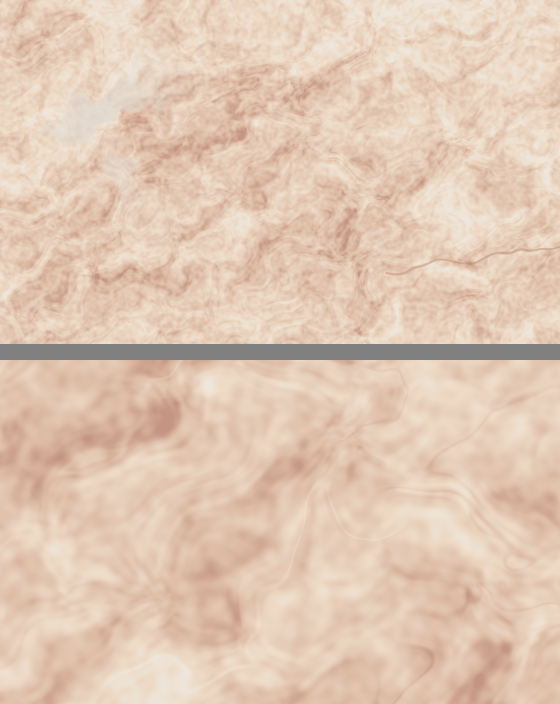
Top, the full canvas; bottom, a detail of the centre.
This texture is drawn by a Shadertoy shader. Its source:

```glsl
// Draws polished cream and rose marble with mottled clots, faint veins and grey pockets.

const int TONES = 6;
const vec3 PALETTE[TONES] = vec3[TONES](
    vec3(0.83, 0.68, 0.60), vec3(0.87, 0.74, 0.65), vec3(0.89, 0.78, 0.70),
    vec3(0.91, 0.82, 0.74), vec3(0.93, 0.85, 0.77), vec3(0.93, 0.88, 0.82));
const vec3 POCKET_GREY = vec3(0.88, 0.86, 0.83);
const vec3 CRACK_RUST = vec3(0.76, 0.57, 0.47);
const float GRAIN_ANGLE = 0.5;

// Unit gradient at a lattice point
vec2 gradientAt(vec2 cell) {
    vec3 h = fract(cell.xyx * vec3(0.1031, 0.1030, 0.0973));
    h += dot(h, h.yzx + 33.33);
    float angle = 6.2832 * fract((h.x + h.y) * h.z);
    return vec2(cos(angle), sin(angle));
}

float gradientNoise(vec2 p) {
    vec2 i = floor(p), f = p - i;
    vec2 u = f * f * f * (f * (f * 6.0 - 15.0) + 10.0);
    vec2 e = vec2(1.0, 0.0);
    float low = mix(dot(gradientAt(i), f), dot(gradientAt(i + e), f - e), u.x);
    float high = mix(dot(gradientAt(i + e.yx), f - e.yx),
                     dot(gradientAt(i + e.xx), f - e.xx), u.x);
    return mix(low, high, u.y);
}

// Layered noise scaled to roughly unit deviation
float fbm(vec2 p, int octaves, float gain) {
    float sum = 0.0, power = 0.0, weight = 1.0;
    for (int i = 0; i < octaves; i++) {
        sum += weight * gradientNoise(p);
        power += weight * weight;
        weight *= gain;
        p = mat2(1.6, 1.2, -1.2, 1.6) * p + 7.3;
    }
    return sum / (0.21 * sqrt(power));
}

// Thin line where a noise field crosses zero
float vein(float field, float width) {
    return 1.0 - smoothstep(0.0, width, abs(field));
}

float segmentDistance(vec2 p, vec2 a, vec2 b) {
    vec2 ab = b - a;
    return length(p - a - ab * clamp(dot(p - a, ab) / dot(ab, ab), 0.0, 1.0));
}

// Palette lookup that runs on a little past both ends
vec3 marbleRamp(float x) {
    vec3 color = PALETTE[0];
    for (int i = 1; i < TONES; i++)
        color = mix(color, PALETTE[i], clamp(x - float(i - 1), 0.0, 1.0));
    color -= vec3(0.04, 0.06, 0.06) * clamp(-x, 0.0, 1.5);
    return color + vec3(0.005, 0.015, 0.03) * clamp(x - 5.0, 0.0, 1.2);
}

void mainImage(out vec4 fragColor, in vec2 fragCoord) {
    vec2 p = fragCoord / iResolution.y;
    float aspect = iResolution.x / iResolution.y;

    // Stretch along the bedding direction, then bend
    vec2 along = vec2(cos(GRAIN_ANGLE), sin(GRAIN_ANGLE));
    vec2 warp = vec2(fbm(p * 4.0, 3, 0.6), fbm(p * 4.0 + 17.0, 3, 0.6));
    vec2 q = vec2(dot(p, along) * 0.75, dot(p, vec2(-along.y, along.x)) * 1.25);
    q += 0.03 * warp;

    // Rosy dome in the middle with a darker rim
    vec2 domeOffset = p - vec2(0.44 * aspect, 0.38) + 0.045 * warp;
    float radius = length(domeOffset * vec2(0.95, 1.0));
    float dome = 1.0 - smoothstep(0.42, 0.56, radius);
    float rim = exp(-pow((radius - 0.43) / 0.06, 2.0)) * smoothstep(-0.1, 0.2, domeOffset.y);

    // Mottling from broad drifts down to fine grain
    float tone = 0.35 * fbm(q * 2.4 + 5.0, 2, 0.5);
    tone += 0.66 * fbm(q * 8.5 + 11.0, 4, 0.72);
    tone += 0.34 * fbm(p * 38.0, 2, 0.75);
    tone += 0.6 * (0.45 - dome) - 0.45 * rim;

    // Dark clots, rusty veins and pale threads
    float patches = smoothstep(-0.3, 1.0, fbm(p * 3.5 + 41.0, 2, 0.5));
    tone -= 0.7 * smoothstep(0.8, 1.5, fbm(q * 7.0 + 23.0, 4, 0.6));
    tone -= 0.75 * patches * vein(fbm(q * 4.5 + 61.0, 4, 0.5), 0.16);
    tone += 0.65 * (1.0 - patches) * vein(fbm(q * 4.0 + 83.0, 3, 0.5), 0.13);
    vec3 color = marbleRamp(2.98 + 1.45 * tone);

    // Cool grey pockets on the upper left
    vec2 pocketOffset = p - vec2(0.18 * aspect, 0.65);
    float pocket = smoothstep(0.3, 1.2, fbm(q * 6.0 + 97.0, 2, 0.4));
    pocket *= exp(-dot(pocketOffset, pocketOffset) / 0.035);
    color = mix(color, POCKET_GREY, 0.75 * pocket);

    // Hairline crack on the lower right
    vec2 bent = p + vec2(0.0, 0.006 * fbm(p * 9.0, 2, 0.5));
    float gap = segmentDistance(bent, vec2(0.69 * aspect, 0.21), vec2(aspect, 0.275));
    float crack = 1.0 - smoothstep(0.001, 0.005, gap);
    color = mix(color, CRACK_RUST, 0.55 * crack);

    fragColor = vec4(color, 1.0);
}
```
